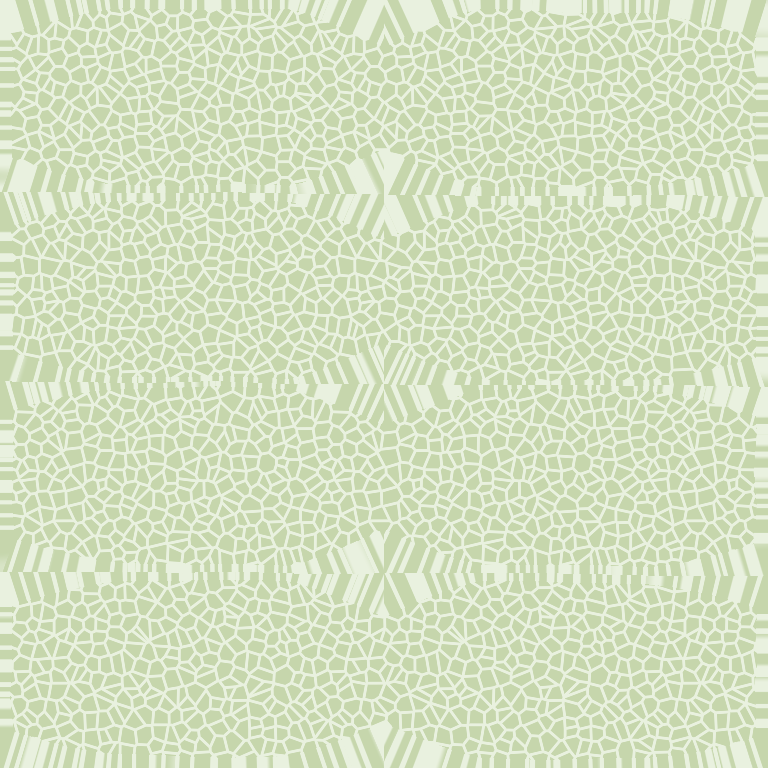
This pattern is drawn by a Shadertoy shader. Its source:

```glsl
// Pale green cracked mosaic in four double-lobed bands, with edges smeared into fans of streaks.

vec2 hash2(vec2 p) {
    vec3 h = fract(p.xyx * vec3(0.1031, 0.1030, 0.0973));
    h += dot(h, h.yzx + 33.33);
    return fract((h.xx + h.yz) * h.zy);
}

float gradientNoise(vec2 p) {
    vec2 i = floor(p), f = fract(p);
    vec2 u = f * f * f * (f * (f * 6.0 - 15.0) + 10.0);
    vec2 o = vec2(0.0, 1.0);
    float a = dot(hash2(i) * 2.0 - 1.0, f);
    float b = dot(hash2(i + o.yx) * 2.0 - 1.0, f - o.yx);
    float c = dot(hash2(i + o) * 2.0 - 1.0, f - o);
    float d = dot(hash2(i + 1.0) * 2.0 - 1.0, f - 1.0);
    return mix(mix(a, b, u.x), mix(c, d, u.x), u.y);
}

// Jittered cell centre; the mosaic repeats every 23 cells across
vec2 cellPoint(vec2 cell) {
    return hash2(vec2(mod(cell.x, 23.0), cell.y) + 17.0);
}

// Distance to the nearest border between Voronoi cells
float borderDistance(vec2 p) {
    vec2 cell = floor(p), f = fract(p);
    vec2 nearestCell = vec2(0.0), nearest = vec2(8.0);
    for (int y = -1; y <= 1; y++)
    for (int x = -1; x <= 1; x++) {
        vec2 g = vec2(x, y);
        vec2 r = g + cellPoint(cell + g) - f;
        if (dot(r, r) < dot(nearest, nearest)) {
            nearest = r;
            nearestCell = g;
        }
    }
    float border = 8.0;
    for (int y = -2; y <= 2; y++)
    for (int x = -2; x <= 2; x++) {
        vec2 g = nearestCell + vec2(x, y);
        vec2 r = g + cellPoint(cell + g) - f;
        vec2 across = r - nearest;
        if (dot(across, across) > 1e-5)
            border = min(border, dot(0.5 * (r + nearest), normalize(across)));
    }
    return border;
}

// Half height of a band: pinched at the middle, tapering at both ends
float bandHeight(float x, float seed) {
    float a = abs(x);
    float pinch = 0.047 * pow(max(0.0, 1.0 - a / 0.125), 1.25);
    float taper = 0.032 * pow(max(0.0, (a - 0.34) / 0.145), 1.5);
    return 0.114 - pinch - taper + 0.006 * gradientNoise(vec2(x * 7.0, seed));
}

// Point itself inside the band, otherwise its foot on the band outline
vec2 projectToBand(vec2 p, float row) {
    float side = p.y < 0.0 ? -1.0 : 1.0;
    float seed = row * 5.3 + side * 1.7;
    float end = 0.484 + 0.008 * gradientNoise(vec2(p.y * 16.0, row * 3.7 + sign(p.x)));
    float height = abs(p.y);
    float x = clamp(p.x, -end, end);
    if (height > bandHeight(x, seed)) {
        for (int i = 0; i < 5; i++) {
            float slope = (bandHeight(x + 0.002, seed) - bandHeight(x - 0.002, seed)) / 0.004;
            x = clamp(p.x + (height - bandHeight(x, seed)) * slope, -end, end);
        }
        height = bandHeight(x, seed);
    }
    return vec2(x, side * height);
}

void mainImage(out vec4 fragColor, in vec2 fragCoord) {
    vec2 uv = fragCoord / iResolution.xy;

    // Choose the closest of the four bands
    vec2 source = uv;
    float gap = 1e3;
    for (int i = 0; i < 4; i++) {
        float row = float(i);
        vec2 centre = vec2(0.5, (row + 0.5) / 4.0 + 0.005 * sin(row * 1.7 + 0.6));
        centre.y -= 0.006 * (uv.x - 0.5);
        vec2 foot = projectToBand(uv - centre, row) + centre;
        float d = distance(foot, uv);
        if (d < gap) {
            gap = d;
            source = foot;
        }
    }

    // Pale veins between green cells, slightly wider where smeared
    float border = borderDistance(source * 56.0);
    float vein = gap > 0.0005 ? 0.15 : 0.105;
    float soft = max(0.035, 28.0 / iResolution.y);
    float pale = 1.0 - smoothstep(vein - soft, vein + soft, border);
    fragColor = vec4(mix(vec3(0.775, 0.84, 0.675), vec3(0.915, 0.945, 0.875), pale), 1.0);
}
```
